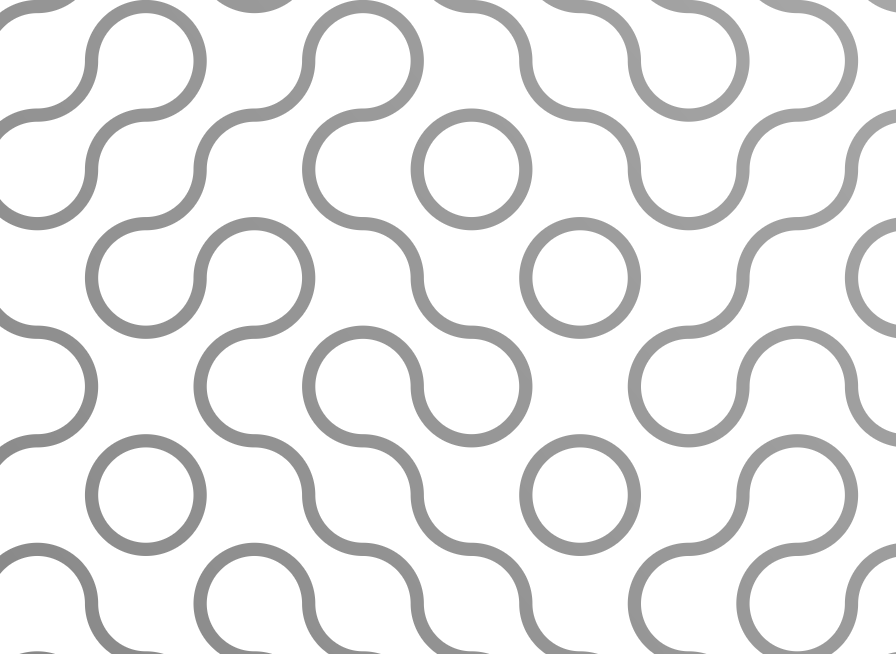
Write a WebGL 2 fragment shader that draws this pattern.

```glsl
#version 300 es
precision highp float;
// Draws winding grey Truchet ribbons on white, shaded along a diagonal.

uniform vec2 u_resolution;
out vec4 fragColor;

// Lengths are in canvas heights, except the line width, which is in tiles.
const float TILE_SIZE = 0.166;
const vec2 GRID_ORIGIN = vec2(0.057, 0.077);
const float LINE_WIDTH = 0.122;
const float ARC_RADIUS = 0.5;
const float SEED = 7.0;

const vec3 PAPER = vec3(1.0);
const vec3 DARK_GREY = vec3(0.535);
const vec3 LIGHT_GREY = vec3(0.655);
const vec2 SHADE_DIRECTION = vec2(0.62, 0.38);

// Pseudo-random value in [0, 1) for each tile.
float hash(vec2 cell) {
    vec3 p = fract(vec3(cell.xyx + SEED) * 0.1031);
    p += dot(p, p.yzx + 33.33);
    return fract((p.x + p.y) * p.z);
}

// Distance to the two quarter arcs around opposite tile corners.
float arcDistance(vec2 p) {
    float lowerArc = abs(length(p) - ARC_RADIUS);
    float upperArc = abs(length(p - 1.0) - ARC_RADIUS);
    return min(lowerArc, upperArc);
}

void main() {
    vec2 uv = gl_FragCoord.xy / u_resolution;
    vec2 grid = (gl_FragCoord.xy / u_resolution.y - GRID_ORIGIN) / TILE_SIZE;

    // Mirror about half of the tiles so that the arcs join into random paths.
    vec2 cell = floor(grid);
    vec2 local = fract(grid);
    if (hash(cell) < 0.5) local.x = 1.0 - local.x;

    // Cover the line with an edge one pixel wide.
    float pixel = 1.0 / (u_resolution.y * TILE_SIZE);
    float edge = arcDistance(local) - 0.5 * LINE_WIDTH;
    float coverage = clamp(0.5 - edge / pixel, 0.0, 1.0);

    // Shade from dark at the lower left to light at the upper right.
    vec3 lineColor = mix(DARK_GREY, LIGHT_GREY, dot(uv, SHADE_DIRECTION));
    fragColor = vec4(mix(PAPER, lineColor, coverage), 1.0);
}
```
